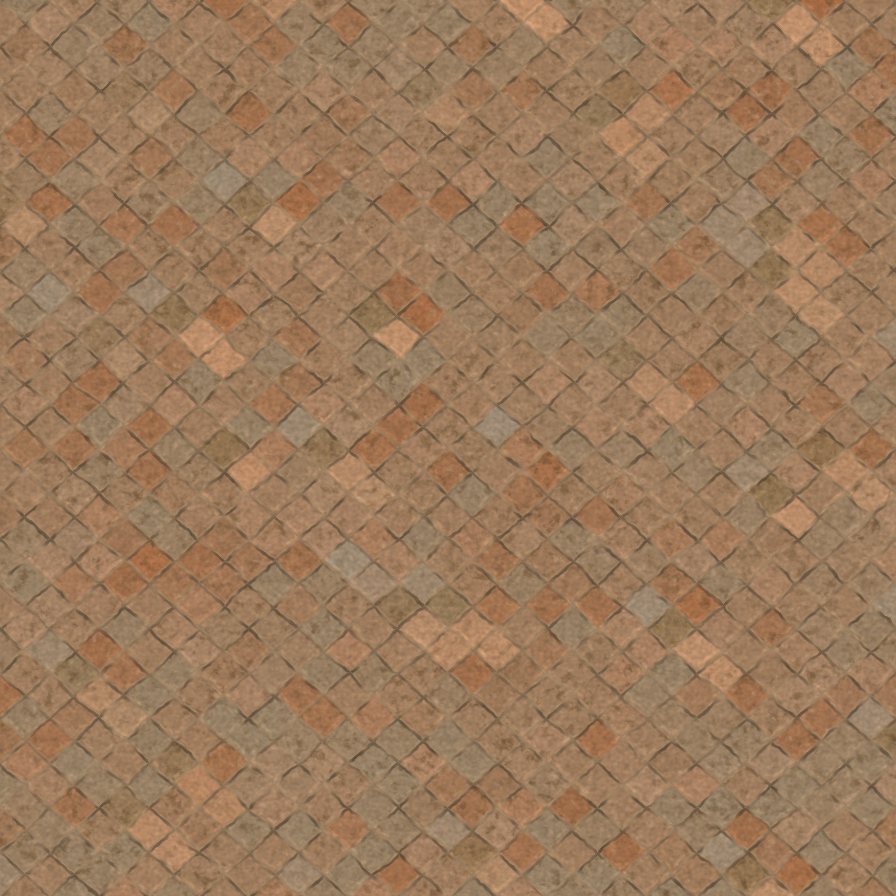
Give the GLSL for this texture, as a three.js fragment shader.

```glsl
// Weathered terracotta tiles laid as diamonds, 18 across and 20 down.
// A sheared grid gives the tiles, hashes give their clay colours, and
// gradient noise adds stains, lime bloom, grain and uneven joints.
varying vec2 vUv;

vec2 hash2(vec2 p) {
  vec2 s = vec2(dot(p, vec2(127.1, 311.7)), dot(p, vec2(269.5, 183.3)));
  return fract(sin(s) * 43758.55);
}

// Gradient noise, centred on zero
float noise(vec2 p) {
  vec2 i = floor(p), f = fract(p);
  vec2 u = f * f * f * (f * (f * 6.0 - 15.0) + 10.0);
  vec2 e = vec2(0.0, 1.0);
  float a = dot(hash2(i) * 2.0 - 1.0, f);
  float b = dot(hash2(i + e.yx) * 2.0 - 1.0, f - e.yx);
  float c = dot(hash2(i + e.xy) * 2.0 - 1.0, f - e.xy);
  float d = dot(hash2(i + e.yy) * 2.0 - 1.0, f - e.yy);
  return mix(mix(a, b, u.x), mix(c, d, u.x), u.y);
}

float fbm(vec2 p) {
  float sum = 0.0, gain = 0.6;
  for (int i = 0; i < 4; i++) {
    sum += gain * noise(p);
    p = mat2(1.6, 1.2, -1.2, 1.6) * p + 7.3;
    gain *= 0.6;
  }
  return sum;
}

// 1 on the chosen slot of a block, 0 elsewhere
float isSlot(vec2 slot, vec2 wanted) {
  return 1.0 - step(0.5, distance(slot, wanted));
}

// Clay colour in rgb, amount of staining in a
vec4 clay(vec2 cell) {
  vec2 h = hash2(cell), k = hash2(cell + 53.0);
  vec3 col = mix(vec3(0.63, 0.49, 0.37), vec3(0.63, 0.42, 0.28), smoothstep(0.5, 1.0, h.x));
  col = mix(col, vec3(0.58, 0.51, 0.41), 0.85 * smoothstep(0.45, 0.9, h.y));
  col = mix(col, vec3(0.70, 0.53, 0.41), 0.7 * smoothstep(0.7, 1.0, k.x));
  float stain = 0.25 + 0.65 * k.y;

  // Recurring group: grey, dark, two peach tiles in a row, orange beside
  vec2 size = vec2(5.0, 6.0);
  vec2 block = floor(cell / size);
  vec2 shift = floor(hash2(block + 11.0) * 3.0);
  vec2 slot = mod(cell + shift, size);
  float strength = 0.45 + 0.55 * hash2(block + 29.0).x;
  float grey = isSlot(slot, vec2(1.0, 1.0)) * strength;
  float dark = isSlot(slot, vec2(1.0, 2.0)) * strength;
  float peach = isSlot(slot, vec2(1.0, 3.0)) * strength;
  float blotched = isSlot(slot, vec2(1.0, 4.0)) * strength * step(0.45, h.x);
  float orange = isSlot(slot, vec2(2.0, 3.0)) * strength;
  col = mix(col, vec3(0.62, 0.56, 0.48), grey);
  col = mix(col, vec3(0.55, 0.45, 0.31), dark);
  col = mix(col, vec3(0.78, 0.58, 0.43), max(peach, blotched));
  col = mix(col, vec3(0.66, 0.41, 0.25), orange);
  stain = mix(stain, 0.15, max(grey, peach));
  stain = mix(stain, 1.0, dark);
  return vec4(col, stain);
}

void main() {
  // Diamond grid with hand-laid wobble
  vec2 p = vUv * vec2(18.0, 20.0);
  vec2 wobble = vec2(noise(p * 1.7), noise(p * 1.7 + 41.0)) * 0.12
              + vec2(noise(p * 7.0), noise(p * 7.0 + 23.0)) * 0.05;
  vec2 q = vec2(p.x + p.y, p.x - p.y) + wobble;
  vec2 cell = floor(q), f = fract(q);
  vec2 seed = hash2(cell + 7.0) * 60.0;

  // Clay, faded towards the mean in soft horizontal bands
  vec4 tile = clay(cell);
  float fade = smoothstep(0.0, 0.5, noise(p * vec2(0.12, 0.35) + 5.0));
  vec3 col = mix(tile.rgb, vec3(0.61, 0.48, 0.36), 0.15 + 0.4 * fade);

  // Brown stains, pale bloom and fine grain
  float blotch = fbm(f * 2.6 + seed);
  float bloom = fbm(f * 3.4 + seed.yx + 90.0);
  float stain = smoothstep(-0.05, 0.4, blotch) * tile.a;
  col = mix(col, vec3(0.41, 0.30, 0.18), 0.75 * stain);
  col = mix(col, vec3(0.73, 0.60, 0.48), 0.55 * smoothstep(0.05, 0.5, bloom));
  col *= 1.0 + 0.16 * fbm(p * 5.0) + 0.14 * noise(p * 11.0);

  // Sandy joints with a worn width, dark crevices along the upper left
  vec2 toEdge = min(f, 1.0 - f);
  float edge = min(toEdge.x, toEdge.y);
  float wear = noise(p * 2.3 + 70.0);
  float joint = 1.0 - smoothstep(0.015, 0.085 + 0.04 * wear, edge);
  vec3 sand = vec3(0.62, 0.51, 0.39) * (1.0 + 0.3 * noise(p * 6.0 + 13.0));
  col = mix(col, sand, 0.75 * joint);
  float crevice = 1.0 - smoothstep(0.02, 0.07, abs(min(f.y, 1.0 - f.x) - 0.05));
  col *= 1.0 - 0.32 * crevice * smoothstep(-0.25, 0.35, wear);
  float rim = 1.0 - smoothstep(0.02, 0.08, abs(min(f.x, 1.0 - f.y) - 0.1));
  col *= 1.0 + 0.09 * rim * smoothstep(-0.2, 0.3, -wear);

  gl_FragColor = vec4(clamp(col, 0.0, 1.0), 1.0);
}
```
